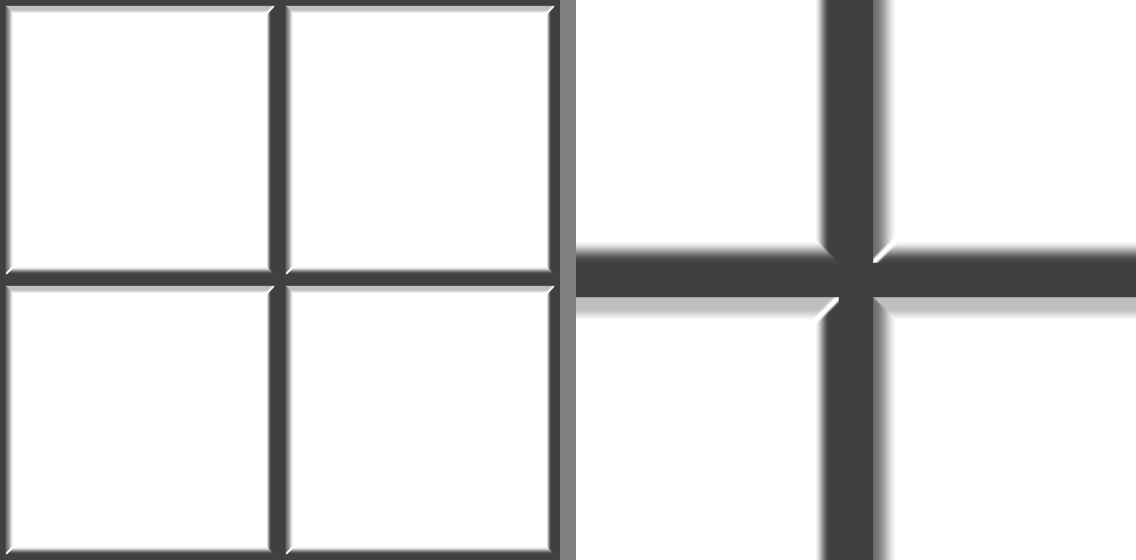
Left: the whole. Right: its middle third, enlarged.
Write a Shadertoy shader that draws this pattern.

```glsl
// Glossy white square tiles with bevelled edges and dark grout, two by two.

const float REPEATS = 2.0;
const float GROUT_HALF = 0.0206;   // half the grout width, in cells
const float GROUT_SHADE = 0.25;
const float FACE_SHADE = 1.0;

// Bevel sides: shade at the rim, end of the flat part, end of the fade (cells)
const vec3 LEFT   = vec3(0.45, 0.002, 0.029);
const vec3 RIGHT  = vec3(0.25, 0.011, 0.029);
const vec3 TOP    = vec3(0.75, 0.013, 0.029);
const vec3 BOTTOM = vec3(0.27, 0.001, 0.027);

// Brightness of one bevel side at a distance from the rim
float bevelShade(vec3 side, float dist) {
    return mix(side.x, FACE_SHADE, smoothstep(side.y, side.z, dist));
}

// Light streak along the mitre, tapering towards the face
float mitreGlint(vec2 rim, float halfWidth, float reach) {
    float across = abs(rim.x - rim.y);
    float along = max(rim.x, rim.y);
    return (1.0 - smoothstep(0.2 * halfWidth, halfWidth, across))
         * (1.0 - smoothstep(0.7 * reach, reach, along));
}

// Tile brightness; p is centred in the cell, rim holds distances to the edges
float tileShade(vec2 p, vec2 rim, float soft) {
    float sideways = bevelShade(p.x < 0.0 ? LEFT : RIGHT, rim.x);
    float upright  = bevelShade(p.y < 0.0 ? BOTTOM : TOP, rim.y);
    float shade = mix(sideways, upright, smoothstep(-soft, soft, rim.x - rim.y));

    // Only the lower left and upper right corners catch the light
    float lit = step(0.0, p.x * p.y);
    return mix(shade, FACE_SHADE, lit * mitreGlint(rim, 0.008, 0.04));
}

void mainImage(out vec4 fragColor, in vec2 fragCoord) {
    vec2 uv = fragCoord / iResolution.xy;
    vec2 p = fract(uv * REPEATS) - 0.5;
    float pixel = REPEATS / min(iResolution.x, iResolution.y);

    // Distance inward from the tile rim along each axis
    vec2 rim = 0.5 - GROUT_HALF - abs(p);
    float inside = smoothstep(-0.5 * pixel, 0.5 * pixel, min(rim.x, rim.y));

    float shade = tileShade(p, max(rim, 0.0), max(0.003, pixel));
    fragColor = vec4(vec3(mix(GROUT_SHADE, shade, inside)), 1.0);
}
```
